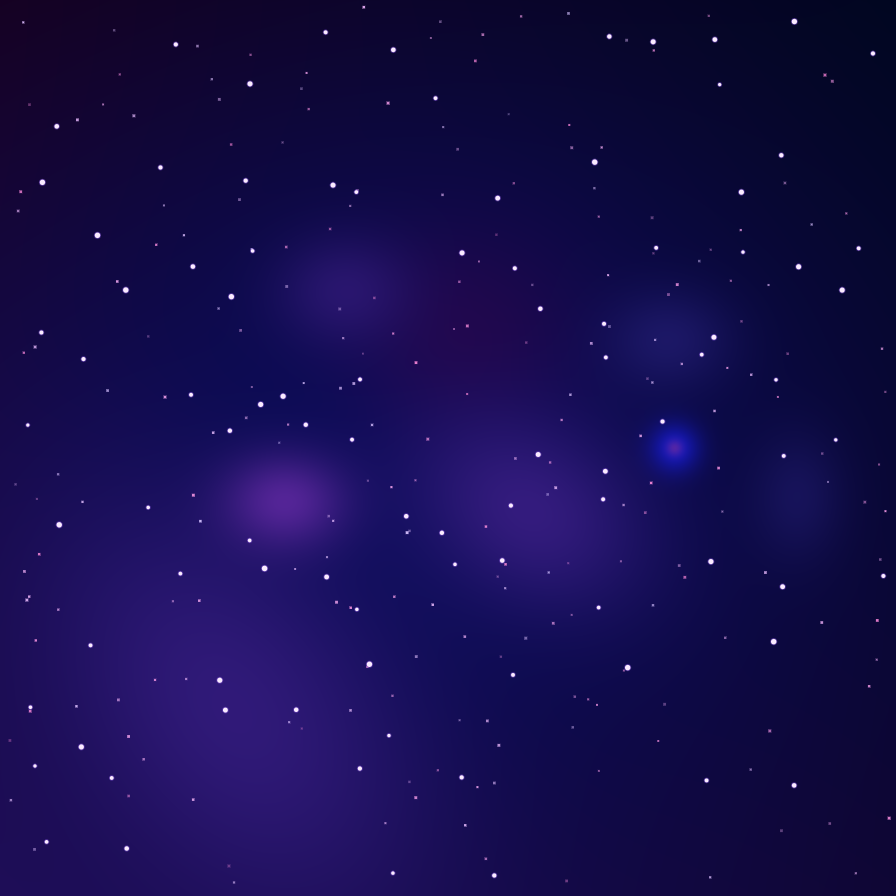
Reproduce this background procedurally as a WebGL 1 fragment shader.

```glsl
precision highp float;
// Deep blue and violet night sky with soft nebula glows and scattered stars.

uniform vec2 u_resolution;

float hash(vec2 p, float seed) {
  vec3 q = fract(vec3(p.xyx) * 0.1031 + seed * 0.0973);
  q += dot(q, q.yzx + 33.33);
  return fract((q.x + q.y) * q.z);
}

// Gaussian falloff around an ellipse; lean shears it sideways.
float glow(vec2 uv, vec2 center, vec2 radius, float lean) {
  vec2 d = uv - center;
  d.x += lean * d.y;
  d /= radius;
  return exp(-dot(d, d));
}

vec3 skyGradient(vec2 uv) {
  vec3 bottom = mix(vec3(0.13, 0.05, 0.34), vec3(0.06, 0.02, 0.19), uv.x);
  vec3 top = mix(vec3(0.09, 0.0, 0.11), vec3(0.0, 0.02, 0.11), uv.x);
  vec3 navy = vec3(0.035, 0.045, 0.34);
  float middle = glow(uv, vec2(0.45, 0.48), vec2(0.5, 0.45), 0.0);
  return mix(mix(bottom, top, uv.y), navy, middle);
}

vec3 addNebulae(vec3 sky, vec2 uv) {
  vec3 violet = vec3(0.21, 0.11, 0.50);
  vec3 orchid = vec3(0.35, 0.15, 0.61);
  vec3 wine = vec3(0.17, 0.02, 0.29);
  vec3 indigo = vec3(0.12, 0.10, 0.42);

  sky = mix(sky, violet, 0.85 * glow(uv, vec2(0.26, 0.21), vec2(0.19, 0.23), 0.35));
  sky = mix(sky, wine, 0.65 * glow(uv, vec2(0.52, 0.63), vec2(0.13, 0.12), 0.0));
  sky = mix(sky, violet, 0.95 * glow(uv, vec2(0.59, 0.43), vec2(0.125, 0.11), 0.3));
  sky = mix(sky, violet, 0.65 * glow(uv, vec2(0.385, 0.675), vec2(0.075, 0.06), 0.0));
  sky = mix(sky, orchid, 0.92 * glow(uv, vec2(0.318, 0.44), vec2(0.068, 0.052), 0.0));
  sky = mix(sky, indigo, 0.85 * glow(uv, vec2(0.745, 0.62), vec2(0.07, 0.055), 0.0));
  sky = mix(sky, indigo, 0.60 * glow(uv, vec2(0.89, 0.445), vec2(0.05, 0.07), 0.0));

  // Small saturated blue spot with a violet core.
  vec2 spot = vec2(0.753, 0.5);
  sky = mix(sky, vec3(0.08, 0.10, 0.78), 0.95 * glow(uv, spot, vec2(0.027), 0.0));
  return mix(sky, vec3(0.40, 0.16, 0.62), 0.75 * glow(uv, spot, vec2(0.009), 0.0));
}

float coverage(float dist, float radius, float pixel) {
  return clamp((radius - dist) / pixel + 0.5, 0.0, 1.0);
}

// Offset from the star placed at random within the current grid cell.
vec2 starOffset(vec2 uv, float cells, vec2 cell, float seed) {
  vec2 jitter = vec2(hash(cell, seed + 1.0), hash(cell, seed + 2.0));
  return uv - (cell + mix(vec2(0.1), vec2(0.9), jitter)) / cells;
}

// Tiny square specks, denser toward the upper middle.
vec3 addSpecks(vec3 sky, vec2 uv, float cells, float seed, float pixel) {
  vec2 cell = floor(uv * cells);
  float crowd = glow((cell + 0.5) / cells, vec2(0.5, 0.6), vec2(0.3), 0.0);
  float present = step(hash(cell, seed), 0.25 + 0.3 * crowd);
  vec2 d = abs(starOffset(uv, cells, cell, seed));
  float size = mix(0.0010, 0.0016, hash(cell, seed + 3.0));
  float light = mix(0.35, 1.0, hash(cell, seed + 4.0));
  vec3 tint = mix(vec3(0.92, 0.48, 0.80), vec3(0.82, 0.76, 1.0), hash(cell, seed + 5.0));
  return mix(sky, tint, present * light * coverage(max(d.x, d.y), size, pixel));
}

// Round white stars with a faint violet rim.
vec3 addStars(vec3 sky, vec2 uv, float cells, float seed, float pixel) {
  vec2 cell = floor(uv * cells);
  float present = step(hash(cell, seed), 0.48);
  float dist = length(starOffset(uv, cells, cell, seed));
  float size = mix(0.0018, 0.0031, hash(cell, seed + 3.0));
  sky = mix(sky, vec3(0.45, 0.28, 0.78), present * 0.6 * coverage(dist, size + 0.0009, pixel));
  return mix(sky, vec3(0.98, 0.92, 1.0), present * coverage(dist, size, pixel));
}

void main() {
  vec2 uv = gl_FragCoord.xy / u_resolution;
  float pixel = 1.0 / min(u_resolution.x, u_resolution.y);

  vec3 color = addNebulae(skyGradient(uv), uv);
  for (int i = 0; i < 2; i++) {
    float layer = float(i);
    color = addSpecks(color, uv, 17.0 + 3.0 * layer, 11.0 + 20.0 * layer, pixel);
  }
  color = addStars(color, uv, 13.0, 61.0, pixel);

  gl_FragColor = vec4(color, 1.0);
}
```
